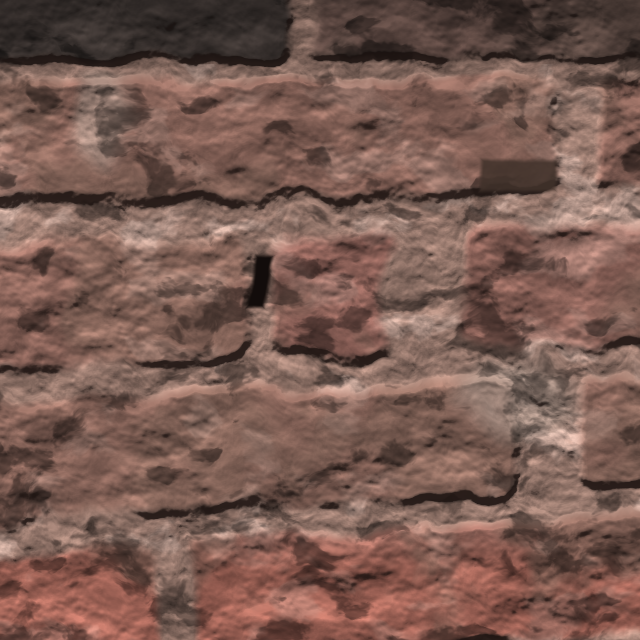
Reproduce this texture procedurally as a WebGL 2 fragment shader.

```glsl
#version 300 es
precision highp float;
// Weathered brick wall: tilted courses of worn bricks in crumbling mortar.
// A warped brick distance and layered noise form a height field, which is
// lit from above so lower edges fall into broken, dark crevices.
uniform vec2 u_resolution;
out vec4 fragColor;

const float PITCH = 0.24;      // course height
const float BED = 0.022;       // half thickness of the bed joints
const float FIRST_BED = 0.16;  // level of the lowest visible bed joint
const float CORNER = 0.03;     // rounding of the brick corners
const vec3 BRICK_RED = vec3(0.49, 0.335, 0.305);
const vec3 BRICK_BROWN = vec3(0.45, 0.345, 0.305);
const vec3 MORTAR = vec3(0.52, 0.415, 0.375);
const vec3 LIME = vec3(0.67, 0.57, 0.53);
const vec3 SOOT = vec3(0.22, 0.195, 0.185);
const vec3 CREVICE = vec3(0.12, 0.08, 0.07);

// Upright joints per course: centre and half width, twice (9 = none)
const vec4 JOINTS[5] = vec4[5](
  vec4(0.275, 0.03, 9.0, 0.0), vec4(0.85, 0.05, 9.0, 0.0),
  vec4(0.41, 0.018, 0.665, 0.06), vec4(0.90, 0.03, 9.0, 0.0),
  vec4(0.475, 0.015, 9.0, 0.0));

float hash(vec2 p) {
  return fract(sin(dot(p, vec2(127.1, 311.7))) * 43758.55);
}

float noise(vec2 p) {
  vec2 i = floor(p), f = fract(p);
  f = f * f * (3.0 - 2.0 * f);
  return mix(mix(hash(i), hash(i + vec2(1, 0)), f.x),
             mix(hash(i + vec2(0, 1)), hash(i + vec2(1, 1)), f.x), f.y);
}

float fbm(vec2 p) {
  float sum = 0.0, amp = 0.5;
  for (int i = 0; i < 5; i++) {
    sum += amp * noise(p);
    p = mat2(1.6, 1.2, -1.2, 1.6) * p + 7.3;
    amp *= 0.5;
  }
  return sum;
}

// Ragged displacement that wears down straight edges
vec2 erode(vec2 p, float amount) {
  return p + amount * (vec2(fbm(p * 13.0), fbm(p * 13.0 + 40.0)) - 0.5);
}

// Depth inside the brick (x), course (y) and brick number in it (z)
vec3 brickAt(vec2 p) {
  p = erode(p, 0.045);
  float level = p.y - 0.07 * p.x * (1.0 - p.y);
  level -= 0.02 * (smoothstep(0.6, 0.7, p.y) - smoothstep(0.86, 0.92, p.y));
  float v = (level - FIRST_BED) / PITCH;
  float course = floor(v);
  vec4 j = JOINTS[clamp(int(course) + 1, 0, 4)];
  float side = min(abs(p.x - j.x) - j.y, abs(p.x - j.z) - j.w);
  float bed = (0.5 - abs(fract(v) - 0.5)) * PITCH - BED;
  float depth = CORNER - length(max(CORNER - vec2(side, bed), 0.0));
  return vec3(depth, course, step(j.x, p.x) + step(j.z, p.x));
}

float brickMask(float depth) {
  return smoothstep(-0.007, 0.014, depth);
}

float surfaceHeight(vec2 p) {
  float mask = brickMask(brickAt(p).x);
  float proud = 0.032 * smoothstep(0.2, 0.65, fbm(p * vec2(7.0, 10.0) + 3.0));
  vec2 q = erode(p, 0.03);
  float lumps = fbm(q * vec2(25.0, 36.0));
  float cracks = abs(fbm(q * vec2(17.0, 26.0) + 9.0) - 0.5);
  return mask * proud + mix(0.022, 0.011, mask) * (lumps + cracks);
}

float softBox(vec2 p, vec2 centre, vec2 size, float slant) {
  p -= centre;
  p.x -= slant * p.y;
  vec2 d = abs(p) - size;
  return 1.0 - smoothstep(-0.004, 0.005, max(d.x, d.y));
}

float softSpot(vec2 p, vec2 centre, vec2 radius) {
  return 1.0 - smoothstep(0.5, 1.0, length((p - centre) / radius));
}

void main() {
  vec2 p = gl_FragCoord.xy / u_resolution;
  vec3 brick = brickAt(p);
  float mask = brickMask(brick.x);
  vec2 worn = erode(p, 0.05);

  // Each brick has its own tint; the top course is sooty
  float tone = hash(brick.yz + 4.0);
  vec3 clay = mix(BRICK_BROWN, BRICK_RED, 0.3 + 0.7 * tone);
  clay = mix(clay, BRICK_RED * vec3(1.08, 0.98, 0.94), 1.0 - smoothstep(0.1, 0.2, p.y));
  clay = mix(clay, BRICK_BROWN, 0.7 * smoothstep(0.45, 0.6, fbm(worn * 6.0)));
  clay = mix(clay, SOOT, step(2.5, brick.y) * mix(0.95, 0.5, brick.z));
  vec3 color = mix(MORTAR, clay, mask);

  // Lime smears, pale crust and dark stains
  float crust = smoothstep(0.52, 0.66, fbm(worn * vec2(13.0, 20.0) + 21.0));
  color = mix(color, LIME, crust * mix(0.65, 0.22, mask) * step(p.y, 0.9));
  float smear = softSpot(worn, vec2(0.16, 0.81), vec2(0.06, 0.1))
    + softSpot(worn, vec2(0.81, 0.375), vec2(0.11, 0.08));
  color = mix(color, LIME * vec3(0.92, 0.98, 0.98), 0.5 * min(smear, 1.0));
  color *= 0.82 + 0.42 * fbm(worn * vec2(30.0, 38.0) + 5.0);
  color *= 1.0 - 0.4 * smoothstep(0.57, 0.68, fbm(worn * vec2(16.0, 24.0) + 60.0));

  // Light from above, with deep shadow on overhanging edges
  vec2 toLight = vec2(-0.0015, 0.0055);
  float slope = (surfaceHeight(p) - surfaceHeight(p + toLight)) / length(toLight);
  color *= 1.05 + 0.42 * clamp(slope, -1.0, 0.9);
  color = mix(color, CREVICE, 0.8 * smoothstep(0.55, 1.35, -slope));

  // Open hole beside a brick and a broken-out pocket
  vec2 chipped = erode(p, 0.015);
  color = mix(color, CREVICE * 0.6, softBox(chipped, vec2(0.408, 0.56), vec2(0.013, 0.04), 0.2));
  color = mix(color, SOOT * vec3(1.15, 1.0, 0.9), 0.85 * softBox(chipped, vec2(0.81, 0.725), vec2(0.058, 0.024), 0.0));

  color *= 1.0 - 0.22 * smoothstep(0.8, 1.0, p.y);
  fragColor = vec4(color, 1.0);
}
```
